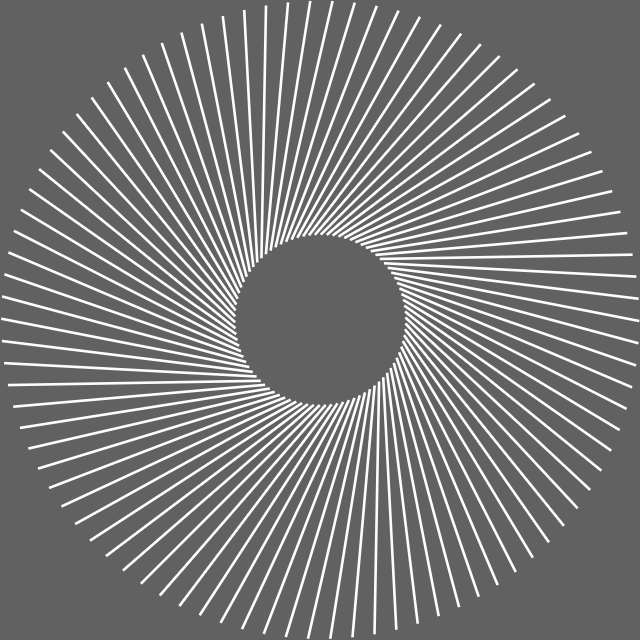
Reproduce this background procedurally as a three.js fragment shader.

```glsl
// A twisted ring of thin white spokes on a flat grey ground.
// Every spoke lies tangent to a small hidden circle, so the plane is folded
// onto one spoke by angle and measured there as a flat-ended bar.

#define SPOKES 90.0
#define CENTER vec2(0.5004, 0.5002)
#define INNER_RADIUS 0.1331
#define OUTER_RADIUS 0.4985
#define TANGENT_RADIUS 0.0936
#define SPOKE_WIDTH 0.0041
#define PHASE 0.0169
#define GROUND_COLOR vec3(0.38)
#define SPOKE_COLOR vec3(0.992)

varying vec2 vUv;

const float TAU = 6.283185;

// Distance along a tangent spoke at which it meets a circle of this radius.
float tangentLength(float radius) {
  return sqrt(radius * radius - TANGENT_RADIUS * TANGENT_RADIUS);
}

// Rotates the nearest spoke onto the line y = TANGENT_RADIUS.
vec2 foldToSpoke(vec2 p) {
  float lean = asin(min(TANGENT_RADIUS / max(length(p), 1e-4), 1.0));
  float heading = atan(p.y, p.x) - lean - PHASE;
  float spacing = TAU / SPOKES;
  float spokeAngle = floor(heading / spacing + 0.5) * spacing + PHASE;
  float c = cos(spokeAngle);
  float s = sin(spokeAngle);
  return vec2(c * p.x + s * p.y, c * p.y - s * p.x);
}

// Coverage of a band of given half width, with an edge one pixel soft.
float band(float offset, float halfWidth, float pixel) {
  return clamp((halfWidth - abs(offset)) / pixel + 0.5, 0.0, 1.0);
}

void main() {
  float pixel = max(fwidth(vUv.x), 1e-5);
  vec2 q = foldToSpoke(vUv - CENTER);

  // Flat ends of the spoke, measured along its length.
  float start = tangentLength(INNER_RADIUS);
  float end = tangentLength(OUTER_RADIUS);

  float across = band(q.y - TANGENT_RADIUS, 0.5 * SPOKE_WIDTH, pixel);
  float along = band(q.x - 0.5 * (start + end), 0.5 * (end - start), pixel);

  gl_FragColor = vec4(mix(GROUND_COLOR, SPOKE_COLOR, across * along), 1.0);
}
```
